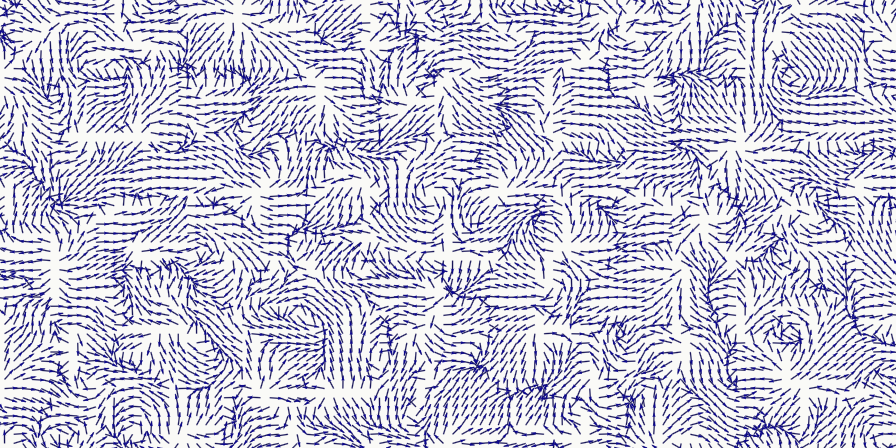
Give the GLSL for this pattern, as a WebGL 1 fragment shader.

```glsl
precision highp float;
uniform vec2 u_resolution;

#define ROWS 49.0
#define ARROW_LENGTH 1.42
#define SHAFT_HALF_WIDTH 0.064
#define HEAD_LENGTH 0.50
#define HEAD_HALF_WIDTH 0.15
#define SOFTNESS 1.25
#define SWIRL_SIZE 6.7
#define DETAIL_SIZE 3.3
#define DETAIL_AMOUNT 0.42
#define PAPER vec3(0.98, 0.98, 0.97)
#define SHAFT_INK vec3(0.03, 0.02, 0.30)
#define HEAD_INK vec3(0.04, 0.02, 0.56)

// Two independent random values in -1..1 per lattice point
vec2 hash22(vec2 p) {
  vec3 q = fract(p.xyx * vec3(0.1031, 0.1030, 0.0973));
  q += dot(q, q.yzx + 33.33);
  return fract((q.xx + q.yz) * q.zy) * 2.0 - 1.0;
}

// Contribution of one lattice corner to both flow components
vec2 cornerSlope(vec2 corner, vec2 offset) {
  return vec2(dot(hash22(corner), offset),
              dot(hash22(corner + vec2(131.0, 57.0)), offset));
}

// Gradient noise with two components
vec2 vectorNoise(vec2 p) {
  vec2 i = floor(p);
  vec2 f = fract(p);
  vec2 s = f * f * (3.0 - 2.0 * f);
  vec2 e = vec2(1.0, 0.0);
  vec2 low = mix(cornerSlope(i, f), cornerSlope(i + e, f - e), s.x);
  vec2 high = mix(cornerSlope(i + e.yx, f - e.yx),
                  cornerSlope(i + 1.0, f - 1.0), s.x);
  return mix(low, high, s.y);
}

// Unit direction of the flow at a grid point, leaning to the horizontal
vec2 flowDirection(vec2 p) {
  vec2 flow = vectorNoise(p / SWIRL_SIZE + 17.0)
            + DETAIL_AMOUNT * vectorNoise(p / DETAIL_SIZE + 71.3);
  return normalize(flow * vec2(1.25, 1.0) + 1e-4);
}

// Coverage of a pixel by the arrow: x is the shaft, y is the head
vec2 arrowCoverage(vec2 p, vec2 dir, float blur) {
  float along = dot(p, dir);
  float across = abs(dir.x * p.y - dir.y * p.x);

  // Shaft: a box filter keeps thin lines at their true weight
  float outer = clamp((SHAFT_HALF_WIDTH - across) / blur + 0.5, 0.0, 1.0);
  float inner = clamp((-SHAFT_HALF_WIDTH - across) / blur + 0.5, 0.0, 1.0);
  float ends = min(along, ARROW_LENGTH - along);
  float shaft = (outer - inner) * clamp(ends / blur + 0.5, 0.0, 1.0);

  // Head: a slim triangle narrowing to the tip
  float toTip = ARROW_LENGTH - along;
  float side = across - HEAD_HALF_WIDTH * toTip / HEAD_LENGTH;
  float edge = max(side, toTip - HEAD_LENGTH);
  float head = clamp(0.5 - edge / blur, 0.0, 1.0);
  return vec2(shaft, head);
}

void main() {
  float pixel = ROWS / u_resolution.y;
  vec2 p = gl_FragCoord.xy * pixel;
  vec2 cell = floor(p);
  vec2 ink = vec2(0.0);

  // Arrows reach past their own cell, so visit two rings of neighbours
  for (int y = -2; y <= 2; y++) {
    for (int x = -2; x <= 2; x++) {
      vec2 tail = cell + vec2(float(x), float(y)) + 0.5;
      vec2 dir = flowDirection(tail);
      ink = max(ink, arrowCoverage(p - tail, dir, pixel * SOFTNESS));
    }
  }

  vec3 color = mix(PAPER, SHAFT_INK, ink.x);
  color = mix(color, HEAD_INK, ink.y);
  gl_FragColor = vec4(color, 1.0);
}
```
